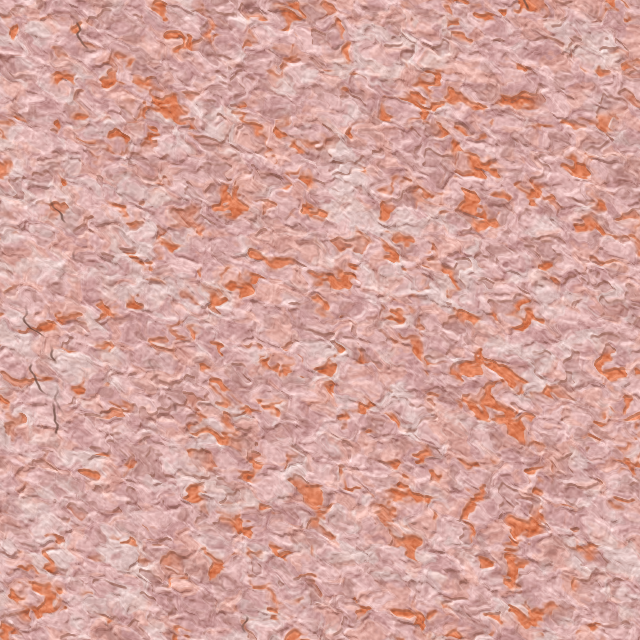
Give the GLSL for this texture, as a WebGL 2 fragment shader.

```glsl
#version 300 es
precision highp float;
// Rough pink stone with fine relief, rusty chips, pale flecks and thin cracks.

uniform vec2 u_resolution;
out vec4 fragColor;

float hash(vec2 p) {
    vec3 q = fract(p.xyx * 0.1031);
    q += dot(q, q.yzx + 33.33);
    return fract((q.x + q.y) * q.z);
}

float noise(vec2 p) {
    vec2 cell = floor(p), f = fract(p);
    f = f * f * f * (f * (f * 6.0 - 15.0) + 10.0);
    return mix(mix(hash(cell), hash(cell + vec2(1, 0)), f.x),
               mix(hash(cell + vec2(0, 1)), hash(cell + vec2(1, 1)), f.x), f.y);
}

float fbm(vec2 p) {
    float sum = 0.0, amplitude = 0.5;
    for (int i = 0; i < 4; i++) {
        sum += amplitude * noise(p);
        p = mat2(1.6, 1.1, -1.1, 1.6) * p + 13.7;
        amplitude *= 0.55;
    }
    return sum;
}

// Tilted, stretched and warped coordinates that follow the stone's bedding.
vec2 bedding(vec2 p) {
    vec2 q = vec2(dot(p, vec2(0.94, -0.34)), dot(p, vec2(0.34, 0.94))) * vec2(44.0, 64.0) + 60.0;
    vec2 warp = vec2(noise(q * 0.8 + 9.0), noise(q * 0.8 + 41.0)) - 0.5;
    vec2 ripple = vec2(noise(q * 2.1 + 3.0), noise(q * 2.1 + 77.0)) - 0.5;
    return q + 1.1 * warp + 0.4 * ripple;
}

float chipField(vec2 q) {
    return 0.7 * noise(q * vec2(0.95, 0.8) + 17.0) + 0.3 * noise(q * 2.1 + 5.0);
}

float chip(vec2 q) {
    return smoothstep(0.62, 0.74, chipField(q));
}

// Short, steep, wobbling cracks that taper at both ends.
float cracks(vec2 p) {
    float ink = 0.0;
    for (int i = 0; i < 10; i++) {
        float id = float(i) * 7.0 + 2.0;
        vec2 start = vec2(hash(vec2(id, 1.0)), hash(vec2(id, 2.0)) * 1.1);
        float span = mix(0.06, 0.2, hash(vec2(id, 3.0)));
        float along = (start.y - p.y) / span;
        float wobble = 0.03 * (noise(vec2(p.y * 22.0, id)) - 0.5)
                     + 0.009 * (noise(vec2(p.y * 90.0, id + 5.0)) - 0.5);
        float offset = abs(p.x - start.x - 0.35 * along * span - wobble);
        float taper = smoothstep(0.0, 0.2, along) * smoothstep(1.0, 0.7, along);
        float broken = smoothstep(0.3, 0.65, noise(vec2(p.y * 45.0, id + 9.0)));
        ink = max(ink, taper * broken * smoothstep(0.0032, 0.0004, offset));
    }
    return ink;
}

void main() {
    vec2 p = gl_FragCoord.xy / u_resolution;
    vec2 q = bedding(p);
    vec2 qLit = bedding(p + vec2(-0.0014, 0.0042));

    // Relief lit from above, with a shadow under each chip's upper lip.
    float relief = fbm(q) - fbm(qLit);
    float pit = chip(q);
    float lip = pit - chip(qLit);
    float grain = noise(p * 250.0) + noise(p * 150.0 + 31.0) - 1.0;

    // Pink ground, peach stains, dusky hollows and pale mineral flecks.
    float tone = fbm(q * 0.75 + 23.0);
    float stain = fbm(p * 15.0 + 71.0);
    vec3 color = mix(vec3(0.79, 0.60, 0.595), vec3(0.88, 0.71, 0.70), smoothstep(0.32, 0.58, tone));
    color = mix(color, vec3(0.89, 0.65, 0.58), 0.5 * smoothstep(0.52, 0.7, chipField(q * 0.9 + 50.0)));
    color = mix(color, vec3(0.70, 0.51, 0.48), 0.6 * smoothstep(0.53, 0.72, fbm(q * 0.9 + 130.0)));
    float pale = smoothstep(0.46, 0.66, fbm(q * 0.6 + 90.0)) * smoothstep(0.62, 0.38, stain);
    color = mix(color, vec3(0.88, 0.79, 0.775), 0.65 * pale);

    // Rust collects in some of the chips and around their rims.
    float rusty = smoothstep(0.36, 0.62, noise(q * 0.45 + 7.0) * 0.75 + stain * 0.25);
    float rim = smoothstep(0.52, 0.68, chipField(q));
    color = mix(color, vec3(0.84, 0.58, 0.49), 0.55 * rim * rusty);
    color = mix(color, vec3(0.85, 0.46, 0.30), 0.85 * pit * rusty);
    color = mix(color, vec3(0.72, 0.53, 0.51), 0.5 * pit * (1.0 - rusty));

    // Shading, dark crevices and cracks.
    color += clamp(relief, -0.25, 0.22) * vec3(0.42, 0.50, 0.51);
    color += max(-lip, 0.0) * vec3(0.04, 0.06, 0.06);
    color = mix(color, vec3(0.54, 0.34, 0.27), 0.5 * max(lip, 0.0));
    color = mix(color, vec3(0.55, 0.38, 0.34), 0.55 * smoothstep(0.14, 0.32, -relief));
    color = mix(color, vec3(0.42, 0.29, 0.25), 0.75 * cracks(p));
    color += 0.075 * grain + 0.008;

    fragColor = vec4(clamp(color, 0.0, 1.0), 1.0);
}
```
